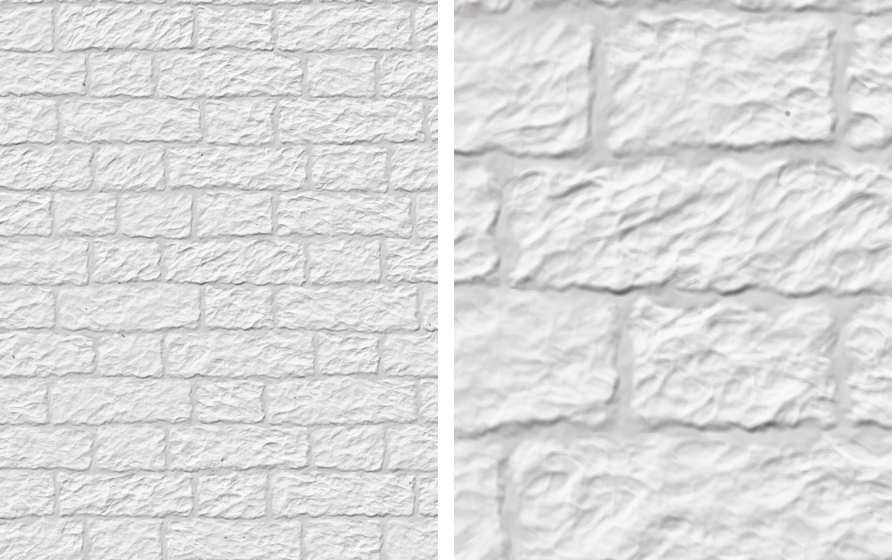
Left: the whole. Right: its middle third, enlarged.
This texture is drawn by a Shadertoy shader. Its source:

```glsl
const vec2 WALL = vec2(9.4, 12.0);      // canvas size in course heights
const float BOND = 4.7;                 // length of one long plus one short brick
const vec2 LIGHT = vec2(-0.42, 0.91);
const float MORTAR_TONE = 0.825;
const float BRICK_TONE = 0.89;

struct Brick { vec2 local; vec2 halfSize; float seed; };

float hash(vec2 p) {
    vec3 q = fract(p.xyx * 0.1031);
    q += dot(q, q.yzx + 33.33);
    return fract((q.x + q.y) * q.z);
}

// Distance to the nearest scattered point, and that point's random id
vec2 cellular(vec2 p) {
    vec2 cell = floor(p);
    vec2 nearest = vec2(9.0, 0.0);
    for (int y = -1; y <= 1; y++)
    for (int x = -1; x <= 1; x++) {
        vec2 c = cell + vec2(x, y);
        vec2 point = c + vec2(hash(c), hash(c + 71.7));
        float d = distance(p, point);
        if (d < nearest.x) nearest = vec2(d, hash(c + 19.3));
    }
    return nearest;
}

// Layered sines that bend straight features
vec2 warp(vec2 p, float amount) {
    vec2 bend = sin(p.yx * vec2(3.1, 2.3) + p * 1.7);
    bend += 0.6 * sin(p.yx * vec2(7.9, 6.7) + p.xy * 4.3 + 1.3);
    bend += 0.4 * sin(p.yx * vec2(17.3, 14.9) - p.xy * 9.1 + 4.1);
    return p + amount * bend;
}

float roundedBox(vec2 p, vec2 halfSize, float radius) {
    vec2 q = abs(p) - halfSize + radius;
    return length(max(q, 0.0)) + min(max(q.x, q.y), 0.0) - radius;
}

float courseShift(float row) {
    return mod(row, 2.0) > 0.5 ? 0.25 : 0.75;
}

// Position of the n-th upright joint in a course
float uprightJoint(float n, float row) {
    float along = floor(n / 2.0) + mod(n, 2.0) * 0.667 + courseShift(row);
    float jitter = 0.2 * (hash(vec2(n + 20.0, row + 3.0)) - 0.5);
    return along * BOND + jitter + 0.2 * (hash(vec2(row, 57.0)) - 0.5);
}

// Alternating long and short bricks, with one long brick cut in two
Brick brickAt(vec2 p) {
    float y = p.y + 0.115;
    float row = floor(y);
    float first = 2.0 * floor(p.x / BOND - courseShift(row));
    float left = -99.0, right = 99.0;
    for (int i = -1; i <= 4; i++) {
        float joint = i == 4 ? 2.55 : uprightJoint(first + float(i), row);
        if (i == 4 && row != 7.0) continue;
        if (joint <= p.x) left = max(left, joint);
        else right = min(right, joint);
    }
    vec2 local = vec2(p.x - 0.5 * (left + right), y - row - 0.5);
    vec2 halfSize = vec2(0.5 * (right - left) - 0.065, 0.445);
    return Brick(local, halfSize, hash(vec2(floor(left * 7.0) + 40.0, row)));
}

// Creased paint: cellular octaves plus flaked ledges, centred on zero
float crags(vec2 p) {
    float sum = -0.25, freq = 3.6, amp = 0.22;
    for (int i = 0; i < 3; i++) {
        float d = cellular(p * freq + float(i) * 13.7).x;
        sum += amp * d;
        if (i < 2) sum += 0.35 * amp * smoothstep(0.4, 0.52, d);
        freq *= 2.2;
        amp *= 0.52;
    }
    return sum;
}

// x: surface texture, y: brick face coverage
vec2 relief(vec2 p) {
    vec2 bent = p + vec2(0.0, 0.03 * sin(p.x * 1.1 + p.y * 2.3));
    Brick b = brickAt(warp(bent, 0.012));
    float lump = cellular(warp(p, 0.05) * 3.5).x;
    float grit = cellular(warp(p, 0.03) * 10.0).x;
    float d = roundedBox(b.local, b.halfSize, 0.08);
    d += 0.1 * (lump - 0.45) + 0.04 * (grit - 0.45);
    float face = smoothstep(0.045, -0.045, d);
    float tilt = mix(-0.4, 0.15, hash(vec2(b.seed * 91.0, 5.0)));
    vec2 grain = vec2(b.local.x * 0.65, b.local.y + tilt * b.local.x);
    float rough = mix(0.65, 1.2, b.seed) + 0.25 * sin(p.x * 3.3 + 2.0 * sin(p.y * 2.9));
    float crease = crags(warp(grain + b.seed * 50.0, 0.04));
    return vec2(face * rough * crease + 0.18 * lump + 0.045 * grit, face);
}

void mainImage(out vec4 fragColor, in vec2 fragCoord) {
    vec2 p = fragCoord / iResolution.xy * WALL;
    vec2 toLight = relief(p + 0.019 * LIGHT);
    vec2 fromLight = relief(p - 0.019 * LIGHT);
    vec2 slope = toLight - fromLight;
    float face = 0.5 * (toLight.y + fromLight.y);

    // Brick rims cast darker than they catch light
    float tone = mix(MORTAR_TONE, BRICK_TONE, face);
    tone -= 0.33 * max(slope.y, 0.0) + 0.06 * min(slope.y, 0.0);

    // Creases shade softly on both sides
    tone -= 1.15 * max(slope.x, 0.0);
    tone += 0.1 * (1.0 - exp(-12.0 * max(-slope.x, 0.0)));

    // Sparse pits
    vec2 pit = cellular(warp(p, 0.05) * 4.0);
    tone -= 0.25 * smoothstep(0.15, 0.05, pit.x) * step(0.988, pit.y);

    tone = clamp(tone, 0.4, 0.98);
    vec3 tint = mix(vec3(1.0, 0.985, 0.97), vec3(1.0, 0.993, 1.0), smoothstep(0.55, 0.85, tone));
    fragColor = vec4(tone * tint, 1.0);
}
```
